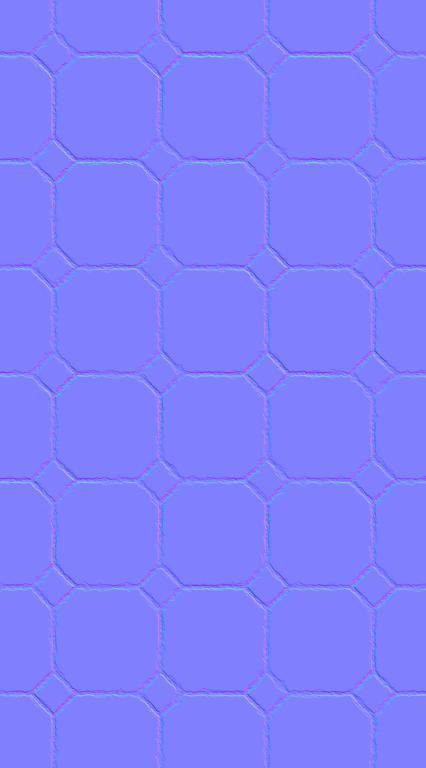
Reproduce this texture map procedurally as a WebGL 2 fragment shader.

```glsl
#version 300 es
precision highp float;

uniform vec2 u_resolution;
out vec4 fragColor;

const float TILES_ACROSS = 4.0;
const vec2 PATTERN_SHIFT = vec2(-0.006, 0.012);
const float DIAMOND_RADIUS = 0.21;   // half diagonal, in tiles
const float JOINT_HALF_WIDTH = 0.018;
const float EDGE_SOFTNESS = 0.007;
const float JOINT_DEPTH = 0.0058;
const float CHIP_DEPTH = 0.0026;
const float RUBBLE_HEIGHT = 0.0060;

vec2 hash2(vec2 p) {
  vec3 q = fract(vec3(p.xyx) * vec3(0.1031, 0.1030, 0.0973));
  q += dot(q, q.yzx + 33.33);
  return fract((q.xx + q.yz) * q.zy);
}

// Distance to the nearest scattered feature point
float cellular(vec2 p) {
  vec2 cell = floor(p);
  vec2 local = p - cell;
  float nearest = 4.0;
  for (int y = -1; y <= 1; y++) {
    for (int x = -1; x <= 1; x++) {
      vec2 offset = vec2(x, y);
      vec2 delta = offset + hash2(cell + offset + 50.0) - local;
      nearest = min(nearest, dot(delta, delta));
    }
  }
  return sqrt(nearest);
}

// Small irregular wander of the joints
vec2 wander(vec2 p, float amount) {
  vec2 slow = sin(p.yx * vec2(17.0, 21.0) + 2.5 * sin(p.yx * 7.3 + p * 1.9));
  vec2 fast = sin(p.yx * vec2(57.0, 49.0) + 3.0 * sin(p.yx * 13.1 + p * 2.3));
  return amount * (slow + 0.7 * fast);
}

// Distance to the joints between octagons and corner diamonds
float jointDistance(vec2 p, float radius) {
  vec2 a = abs(fract(p) - 0.5);
  float diamond = (a.x + a.y - radius) * 0.70711;
  return diamond < 0.0 ? -diamond : min(diamond, min(a.x, a.y));
}

// Depth profile: 1 inside the limit, fading to 0 outside
float recess(float d, float limit, float softness) {
  return 1.0 - smoothstep(limit - softness, limit + softness, d);
}

float tileHeight(vec2 p) {
  float d = jointDistance(p + wander(p, 0.0022), DIAMOND_RADIUS);
  if (d > 0.09) return 0.0;

  // Worn stretches differ from tile to tile
  float wear = smoothstep(0.2, 0.7, cellular(p * 2.7 + 9.0));
  float lumps = cellular(p * 10.0 + 4.0);
  float grain = cellular(p * 27.0);

  float joint = recess(d, JOINT_HALF_WIDTH + 0.010 * (grain - 0.5), EDGE_SOFTNESS);
  float chipLimit = 0.030 + 0.045 * (lumps - 0.5) + 0.018 * (grain - 0.5);
  float chips = recess(d, chipLimit, EDGE_SOFTNESS);
  float rubble = chips * (grain - 0.5) * RUBBLE_HEIGHT * mix(0.6, 1.0, wear);

  return rubble - joint * JOINT_DEPTH * mix(0.3, 1.0, wear)
       - chips * CHIP_DEPTH * mix(1.0, 0.6, wear);
}

// Slope by central differences
vec2 slopeAt(vec2 p, float stepSize) {
  vec2 e = vec2(stepSize, 0.0);
  return vec2(tileHeight(p + e.xy) - tileHeight(p - e.xy),
              tileHeight(p + e.yx) - tileHeight(p - e.yx)) / (2.0 * stepSize);
}

vec3 encodeNormal(vec2 slope) {
  return 0.5 + 0.5 * normalize(vec3(-slope, 1.0));
}

void main() {
  // Tile units, measured from the top left corner
  float tilesPerPixel = TILES_ACROSS / u_resolution.x;
  vec2 p = (gl_FragCoord.xy - vec2(0.0, u_resolution.y)) * tilesPerPixel;

  float stepSize = max(0.005, 0.5 * tilesPerPixel);
  vec2 slope = slopeAt(p + PATTERN_SHIFT, stepSize);
  fragColor = vec4(encodeNormal(slope), 1.0);
}
```
